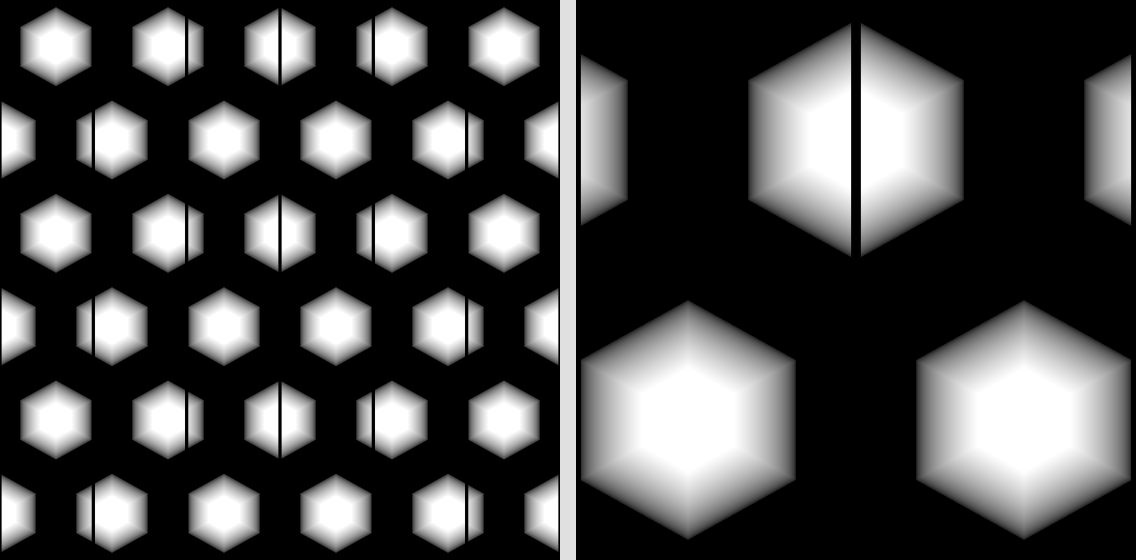
Left: the whole. Right: its middle third, enlarged.
Reproduce this pattern procedurally as a Shadertoy shader.

```glsl
// Staggered rows of glowing white hexagons on black, five across and six down,
// cut by thin black vertical lines at every sixth of the width.
// Each glow is a linear ramp of hexagonal distance, gamma encoded.

// Distance from the centre of a pointy-top hexagon, measured as its apothem
float hexRadius(vec2 p) {
    p = abs(p);
    return max(p.x, dot(p, vec2(0.5, 0.8660254)));
}

// Position relative to the hexagon centre, with a column pitch of 1
vec2 staggeredCell(vec2 uv) {
    vec2 grid = uv * vec2(5.0, 6.0);
    float stagger = 0.5 * mod(floor(grid.y), 2.0);
    vec2 cell = vec2(fract(grid.x + 0.5 - stagger), fract(grid.y)) - 0.5;
    return cell * vec2(1.0, 0.8660254);
}

void mainImage(out vec4 fragColor, in vec2 fragCoord) {
    vec2 uv = fragCoord / iResolution.xy;
    float pixel = 1.0 / iResolution.x;

    // Hexagon: flat white core fading out to its rim
    float radius = hexRadius(staggeredCell(uv));
    float light = clamp((0.322 - radius) / 0.184, 0.0, 1.0);
    float glow = pow(light, 1.0 / 2.2);
    glow *= smoothstep(0.0, 5.0 * pixel, 0.324 - radius);

    // Vertical cuts, the first one shared by the left and right edges
    float lineDistance = abs(fract(uv.x * 6.0 + 0.5) - 0.5) / 6.0;
    float cut = clamp((lineDistance - 0.0029) / pixel + 0.5, 0.0, 1.0);

    fragColor = vec4(vec3(glow * cut), 1.0);
}
```
